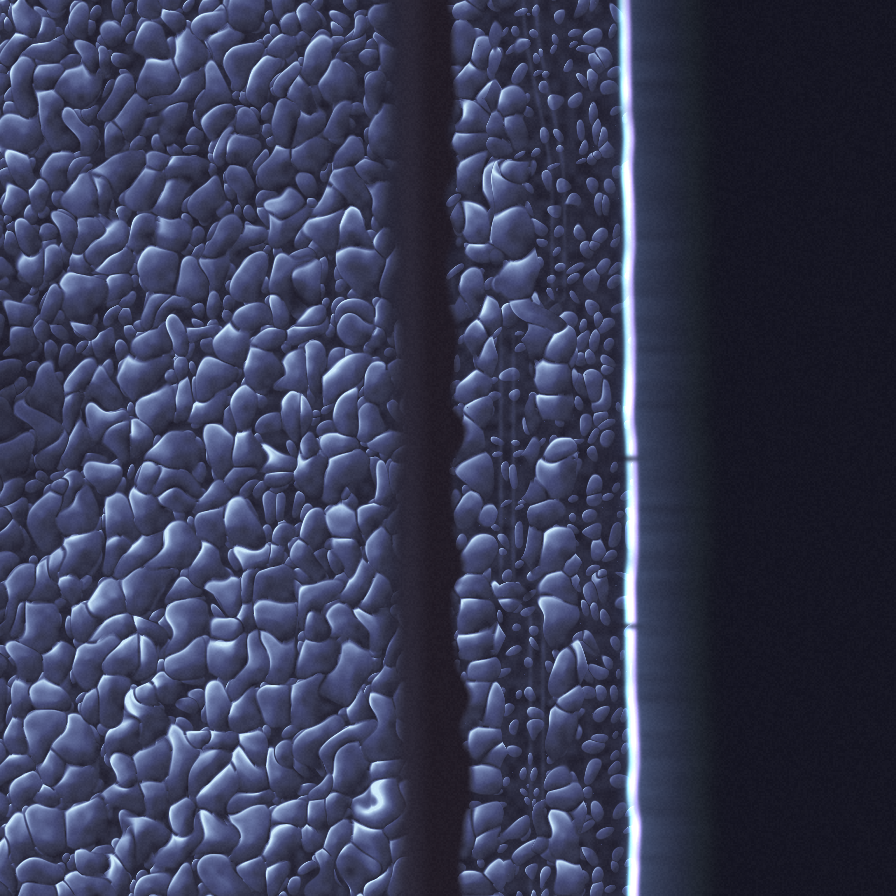
Give the GLSL for this texture, as a WebGL 2 fragment shader.

```glsl
#version 300 es
precision highp float;
// A micrograph-like relief: a field of side-lit grains, a dark groove, a beaded
// strip with faint tracks, and a glowing vertical edge fading into darkness.
// Grains are jittered elliptical domes; one tone value drives a blue palette.
uniform vec2 u_resolution;
out vec4 outColor;

vec2 hash2(vec2 p) {
  vec3 q = fract(p.xyx * vec3(0.1031, 0.1030, 0.0973));
  q += dot(q, q.yzx + 33.33);
  return fract((q.xx + q.yz) * q.zy);
}

float noise(vec2 p) {
  vec2 i = floor(p), f = fract(p);
  f = f * f * (3.0 - 2.0 * f);
  return mix(mix(hash2(i).x, hash2(i + vec2(1, 0)).x, f.x),
             mix(hash2(i + vec2(0, 1)).x, hash2(i + 1.0).x, f.x), f.y);
}

// Domes lit from the upper left, as (tone, coverage); fill scales their radius.
vec2 grains(vec2 p, float seed, float fill) {
  float best = -9.0, second = -9.0;
  vec2 offset = vec2(0.0, 1.0);
  for (int j = -1; j <= 1; j++)
    for (int i = -1; i <= 1; i++) {
      vec2 id = floor(p) + vec2(i, j);
      vec2 r = hash2(id + seed), s = hash2(id + seed + 57.0);
      vec2 d = p - id - 0.14 - 0.72 * r;
      float a = 1.9 * s.x - 0.6;
      vec2 q = mat2(cos(a), sin(a), -sin(a), cos(a)) * d;
      float h = 1.0 - length(q * vec2(1.25, 0.85)) / (mix(0.48, 0.8, s.y) * fill + 0.01);
      if (h > best) { second = best; best = h; offset = d; }
      else second = max(second, h);
    }
  float edge = min(best, 0.6 * (best - second));
  float facing = dot(offset / (length(offset) + 0.06), vec2(-0.64, 0.77));
  float body = smoothstep(-0.08, 0.12, edge);
  float inner = max(edge - 0.06, 0.0);
  float glint = 0.45 + 0.75 * noise(p * 1.7 + seed);
  float rim = smoothstep(0.05, 0.95, facing) * glint * 0.72 * exp(-5.5 * inner);
  float shade = 0.36 + 0.17 * facing - 0.12 * smoothstep(0.3, -0.9, facing) * exp(-4.0 * inner);
  return vec2(mix(0.07, shade + rim, body), body);
}

vec3 palette(float tone) {
  vec3 ramp[6] = vec3[6](vec3(0.11, 0.10, 0.15), vec3(0.21, 0.22, 0.31),
    vec3(0.27, 0.29, 0.46), vec3(0.39, 0.44, 0.62),
    vec3(0.58, 0.67, 0.83), vec3(0.81, 0.92, 0.98));
  float t = clamp(tone, 0.0, 1.0) * 5.0;
  int k = min(int(t), 4);
  return mix(ramp[k], ramp[k + 1], t - float(k));
}

float bump(float x, float center, float width) {
  float d = (x - center) / width;
  return exp(-d * d);
}

void main() {
  vec2 uv = gl_FragCoord.xy / u_resolution;
  float x = uv.x, y = uv.y;
  vec2 warp = vec2(noise(uv * 31.0), noise(uv * 31.0 + 40.0)) - 0.5;

  // Grain field, denser and brighter towards the bottom; droplets fill the gaps
  float dense = smoothstep(0.65, 0.25, y);
  float patches = noise(uv * vec2(8.0, 7.0) + 3.0);
  vec2 large = grains(uv * vec2(27.0, 25.0) + warp * 0.75, 11.0, 0.86 + 0.12 * dense);
  vec2 small = grains(uv * 52.0 + warp, 83.0, 0.72);
  float field = mix(0.05 + 0.8 * small.x, large.x, large.y);
  field *= 0.8 + 0.3 * patches + 0.15 * dense;
  field += 0.12 * (noise(uv * 110.0) - 0.5);
  field *= 1.0 - 0.45 * bump(x, 0.01, 0.07) * bump(y, 0.53, 0.13);
  float grooveLeft = mix(0.447, 0.43, y) + 0.012 * (noise(vec2(y * 24.0, 2.0)) - 0.5);
  float tone = mix(field, 0.09, smoothstep(-0.022, 0.014, x - grooveLeft));
  tone *= 1.0 - 0.85 * smoothstep(0.455, 0.485, x);

  // Strip: beaded columns joined by bridges, beside a channel with twin tracks
  float upper = smoothstep(0.63, 0.67, y), lower = smoothstep(0.35, 0.31, y);
  float grooveRight = mix(0.522, 0.502, y) + 0.022 * (noise(vec2(y * 27.0, 8.0)) - 0.5);
  float rail = mix(0.536, 0.522, y) + 0.008 * upper;
  float column = mix(0.616, 0.574, upper) + 0.008 * lower;
  float track = mix(mix(0.565, 0.598, lower),
                    mix(0.622, 0.59, smoothstep(0.78, 1.0, y)), upper);
  float bridges = min(bump(y, 0.645, 0.025) + bump(y, 0.335, 0.018) + 0.8 * bump(y, 0.06, 0.05), 1.0);
  float railFill = smoothstep(0.036, 0.02, abs(x - rail));
  float columnFill = smoothstep(0.036, 0.02, abs(x - column));
  float bridgeFill = bridges * smoothstep(0.67, 0.62, x);
  float channel = 1.0 - 0.9 * bump(x, track, 0.014) * (1.0 - bridges);
  vec2 beadsA = grains(vec2((x - rail) * 24.0 + 0.5, y * 27.0) + warp * 0.5, 29.0,
                       0.95 * max(railFill, bridgeFill) * channel);
  vec2 beadsB = grains(vec2((x - column) * 23.0 + 0.5, y * 25.0) + warp * 0.5, 61.0,
                       0.98 * columnFill * channel);
  vec2 drops = grains(uv * 46.0 + warp, 131.0, 0.42 + 0.38 * bump(x, 0.665, 0.016));
  float strip = mix(0.1 + 0.75 * drops.x * drops.y, beadsA.x, beadsA.y);
  strip = mix(strip, beadsB.x, beadsB.y);
  float lines = bump(x, track - 0.006, 0.0025) + bump(x, track + 0.008, 0.0025);
  strip += 0.14 * lines * (1.0 - bridges) * (0.5 + 0.6 * noise(vec2(x * 30.0, y * 90.0)));
  strip += 0.12 * (noise(uv * 105.0) - 0.45);
  float onStrip = smoothstep(-0.005, 0.007, x - grooveRight);
  tone = mix(tone, strip * (1.0 - 0.4 * bump(x, 0.69, 0.012)), onStrip);
  vec3 color = palette(tone);
  color += vec3(0.014, 0.002, -0.008) * smoothstep(0.43, 0.46, x) * (1.0 - onStrip);

  // Right side: blue glow falling off to near black
  float edgeX = mix(0.7075, 0.698, y) + 0.004 * (noise(vec2(y * 26.0, 5.0)) - 0.5);
  float away = x - edgeX;
  float streaks = 0.8 + 0.3 * noise(vec2(x * 6.0, y * 95.0));
  float falloff = smoothstep(0.1, 0.005, away) * mix(1.0, 0.7, y);
  vec3 night = vec3(0.085, 0.085, 0.135);
  night += vec3(0.15, 0.19, 0.25) * falloff * streaks;
  night += vec3(0.012, 0.025, 0.008) * bump(away, 0.075, 0.018);
  color = mix(color, night, smoothstep(-0.002, 0.003, away));

  // Bright edge with coloured fringes and two dark nicks
  float nicks = bump(y, 0.488, 0.004) + bump(y, 0.301, 0.004);
  float power = (0.7 + 0.4 * noise(vec2(y * 40.0, 17.0))) * (1.0 - 0.72 * nicks);
  color += vec3(0.22, 0.48, 0.52) * bump(away, -0.004, 0.003) * power;
  color += vec3(0.42, 0.30, 0.52) * bump(away, 0.005, 0.003) * power;
  color += vec3(0.75, 0.78, 0.78) * bump(away, 0.0, 0.004) * power;
  color += vec3(0.05, 0.07, 0.11) * bump(away, 0.0, 0.015) * power;

  // Fine sensor grain
  color += 0.025 * (hash2(floor(uv * 512.0)).x - 0.5);
  outColor = vec4(clamp(color, 0.0, 1.0), 1.0);
}
```
